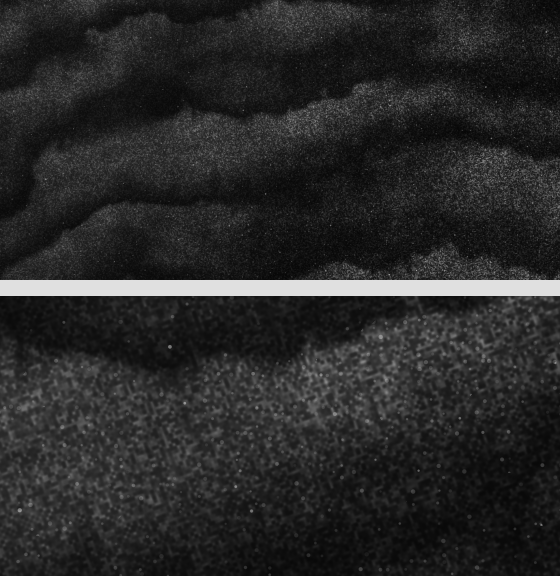
Top, the full canvas; bottom, a detail of the centre.
Give the GLSL for this texture, as a WebGL 1 fragment shader.

```glsl
precision highp float;
// Black smoky drifts of fine mineral dust, rising to the right, with scattered bright grains.

uniform vec2 u_resolution;

float hash(vec2 p) {
  vec3 q = fract(vec3(p.xyx) * 0.1031);
  q += dot(q, q.yzx + 33.33);
  return fract((q.x + q.y) * q.z);
}

float noise(vec2 p) {
  vec2 cell = floor(p);
  vec2 f = fract(p);
  f = f * f * (3.0 - 2.0 * f);
  float low = mix(hash(cell), hash(cell + vec2(1.0, 0.0)), f.x);
  float high = mix(hash(cell + vec2(0.0, 1.0)), hash(cell + 1.0), f.x);
  return mix(low, high, f.y);
}

float fbm(vec2 p) {
  float sum = 0.0;
  float weight = 0.5;
  for (int i = 0; i < 5; i++) {
    sum += weight * noise(p);
    p = mat2(1.6, 1.2, -1.2, 1.6) * p + 7.3;
    weight *= 0.5;
  }
  return sum;
}

// Sloping drifts: a ragged upper rim, crisp or hazy by turns, that fades to black below
float drifts(vec2 p) {
  float slope = 0.36 + 0.5 * p.x - 0.17 * p.x * p.x;
  float depth = (slope - p.y) / 0.33;
  depth += 1.5 * (fbm(p * vec2(2.4, 3.4) + 4.0) - 0.48);
  depth += 0.2 * (fbm(p * vec2(26.0, 9.0)) - 0.48);
  float t = fract(depth);
  float haze = smoothstep(0.3, 0.7, noise(p * vec2(2.6, 3.0) + 60.0));
  float rim = smoothstep(0.0, mix(0.1, 0.5, haze), t);
  float fade = 1.0 - smoothstep(0.3, 1.02, t);
  return rim * fade;
}

// Round grains, one at most in each jittered cell
float specks(vec2 p, float scale, float density) {
  vec2 cell = floor(p * scale);
  float seed = hash(cell + scale);
  vec2 center = 0.3 + 0.4 * vec2(hash(cell + 17.0), hash(cell + 53.0));
  float dist = length(fract(p * scale) - center) / scale;
  float radius = mix(0.0012, 0.0026, hash(cell + 91.0));
  float edge = 0.7 / u_resolution.y;
  float disc = 1.0 - smoothstep(radius - edge, radius + edge, dist);
  return disc * step(1.0 - density, seed) * mix(0.3, 1.0, hash(cell + 29.0));
}

void main() {
  vec2 p = gl_FragCoord.xy / u_resolution.y;
  vec2 tilted = mat2(0.94, -0.34, 0.34, 0.94) * p;

  // Smoke: drifts broken up by clouds stretched along the slope
  float clouds = smoothstep(0.27, 0.72, fbm(tilted * vec2(2.2, 5.0) + 21.0));
  float mottle = fbm(p * vec2(14.0, 9.0) + 80.0);
  float streaks = noise(p * vec2(70.0, 11.0));
  float glow = drifts(p) * (0.45 + 0.75 * clouds) + 0.24 * clouds;
  glow *= 0.6 + 0.6 * mottle + 0.2 * streaks;
  float smoke = mix(0.046, 0.187, glow);

  // Grain grows harsher towards the lower right
  float grit = smoothstep(0.1, 1.5, p.x - 0.6 * p.y);
  float grain = mix(noise(tilted * 251.0), noise(tilted * 163.0 + 40.0), 0.3);
  float light = smoke * mix(1.0, 3.5 * grain * grain, 0.33 + 0.2 * grit);

  // Bright dust gathers where the smoke is lit
  float density = (0.03 + 0.16 * grit) * (0.25 + glow);
  light += 0.2 * specks(p, 130.0, density);
  light += 0.4 * specks(p + 0.37, 61.0, density * 0.35);

  gl_FragColor = vec4(vec3(light), 1.0);
}
```
